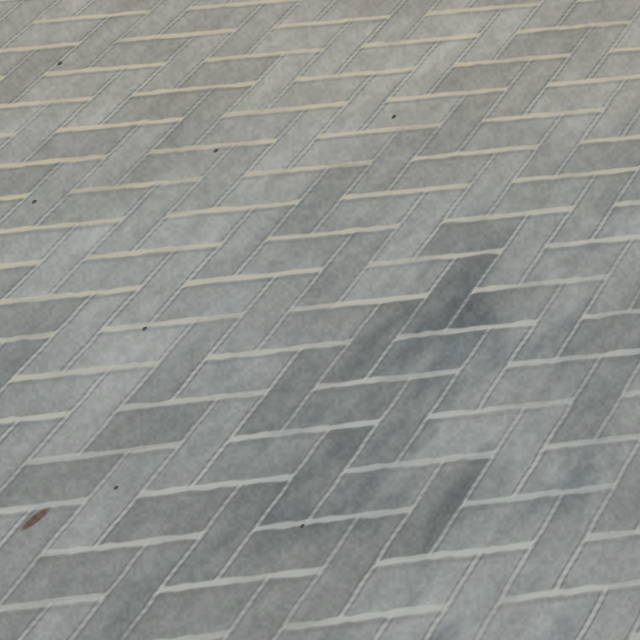
Write a WebGL 1 fragment shader that draws this texture.

```glsl
precision highp float;

uniform vec2 u_resolution;

float hash(vec2 p) {
  vec3 q = fract(p.xyx * vec3(0.1031, 0.1030, 0.0973));
  q += dot(q, q.yzx + 33.33);
  return fract((q.x + q.y) * q.z);
}

float noise(vec2 p) {
  vec2 i = floor(p), f = fract(p);
  f = f * f * (3.0 - 2.0 * f);
  return mix(mix(hash(i), hash(i + vec2(1.0, 0.0)), f.x),
             mix(hash(i + vec2(0.0, 1.0)), hash(i + 1.0), f.x), f.y);
}

float fbm(vec2 p) {
  float sum = 0.0, amp = 0.5;
  for (int i = 0; i < 4; i++) {
    sum += amp * noise(p);
    p = p * 2.03 + 17.7;
    amp *= 0.5;
  }
  return sum;
}

// Perspective: canvas point to paving units, with depth in z
vec3 toPaving(vec2 p) {
  float depth = 2.8893 / (3.1445 - p.y);
  float across = (p.x * depth - 0.4583 - 2.604 * (depth - 1.0)) / 0.0729;
  float along = (depth - 1.0 - 0.0032 * across) / 0.0272;
  return vec3(across - 3.0, along - 1.0, depth);
}

float band(float d, float halfWidth, float soft) {
  return 1.0 - smoothstep(halfWidth - soft, halfWidth + soft, abs(d));
}

float spot(vec2 p, vec2 center, vec2 radius, float slope) {
  vec2 d = p - center;
  d.y -= slope * d.x;
  return 1.0 - smoothstep(0.6, 1.2, length(d / radius));
}

void main() {
  vec2 p = gl_FragCoord.xy / u_resolution;
  vec3 ground = toPaving(p);
  vec2 uv = ground.xy;
  uv += 0.035 * (vec2(noise(uv * 3.0), noise(uv * 3.0 + 40.0)) - 0.5);
  float soft = 0.02 + 9.0 * ground.z * ground.z / u_resolution.y;

  // Herringbone of two-by-one bricks
  vec2 cell = floor(uv);
  float phase = mod(cell.x - cell.y, 4.0);
  bool lying = phase < 1.5;
  vec2 size = lying ? vec2(2.0, 1.0) : vec2(1.0, 2.0);
  vec2 brick = cell;
  if (lying) brick.x -= floor(phase + 0.5);
  else if (phase < 2.5) brick.y -= 1.0;
  vec2 local = uv - brick;
  vec2 edge = min(local, size - local);

  // Stone tone: drift over the floor, then per brick, then fine grain
  vec3 color = mix(vec3(0.545, 0.56, 0.55), vec3(0.61, 0.602, 0.57), smoothstep(0.45, 1.05, p.y));
  color += 0.025 * smoothstep(0.45, 0.0, length(p - vec2(0.3, 0.57)));
  color += (hash(brick + 71.0) - 0.5) * mix(0.085, 0.05, p.y);
  color += 0.11 * (fbm(uv * 0.45 + 9.0) - 0.47);
  color += 0.09 * (fbm(uv * vec2(3.2, 2.0)) - 0.47);
  color += 0.05 * (noise(p * 190.0) - 0.5) + 0.03 * (noise(p * 90.0) - 0.5);

  // Dark, bluish stains toward the lower right
  float stain = smoothstep(0.4, 0.7, fbm(uv * vec2(0.9, 0.6) + 31.0));
  stain *= smoothstep(0.35, 1.0, p.x + 0.35 * (1.0 - p.y)) * smoothstep(0.85, 0.5, p.y);
  color -= stain * vec3(0.10, 0.09, 0.075);

  // Slanted joints: a pale beaded core between thin dark lines
  float bead = 0.5 + 0.5 * cos(uv.y * 44.0);
  float wear = 0.55 + 0.6 * noise(uv * 1.3 + 5.0);
  float near = mix(1.0, 0.55, smoothstep(0.3, 1.0, p.y));
  float sideDark = band(edge.x - 0.075, 0.025, soft);
  float sideCore = band(edge.x, 0.04, soft);
  color = mix(color, vec3(0.39, 0.40, 0.40), sideDark * (0.3 + 0.3 * bead) * wear);
  color = mix(color, vec3(0.70, 0.71, 0.69), sideCore * (0.75 - 0.3 * bead) * wear * near);

  // Level joints: a wide pale lip with a shadow on the brick below
  vec3 lip = mix(vec3(0.70, 0.715, 0.70), vec3(0.76, 0.725, 0.63), smoothstep(0.25, 0.9, p.y - 0.3 * p.x + 0.15));
  float lipWidth = 0.045 + 0.035 * noise(uv * vec2(5.0, 2.0));
  float shadow = band(size.y - local.y - 0.13, 0.035, soft + 0.02);
  color = mix(color, vec3(0.43, 0.44, 0.43), 0.35 * shadow * wear);
  color = mix(color, lip, band(edge.y, lipWidth, soft) * min(0.9 * wear, 0.85));

  // Debris: a curled leaf and a few specks
  float leaf = spot(p, vec2(0.055, 0.189), vec2(0.023, 0.008), 0.7);
  leaf *= 0.6 + 0.4 * noise(p * 150.0);
  color = mix(color, vec3(0.34, 0.24, 0.20), 0.85 * leaf);
  vec2 plot = floor(p * 7.0);
  vec2 place = (plot + 0.2 + 0.6 * vec2(hash(plot + 3.0), hash(plot + 13.0))) / 7.0;
  float speck = spot(p, place, vec2(0.004, 0.003), 0.4) * step(0.85, hash(plot + 29.0));
  color = mix(color, vec3(0.25, 0.23, 0.22), 0.75 * speck);

  gl_FragColor = vec4(color, 1.0);
}
```
